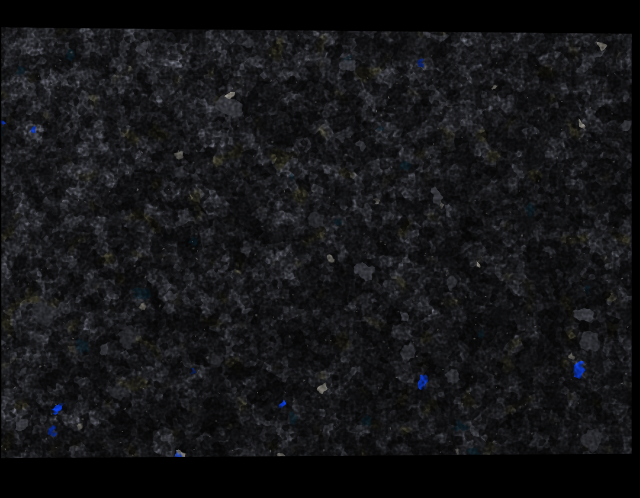
Write a WebGL 2 fragment shader that draws this texture.

```glsl
#version 300 es
precision highp float;
// Dark polished granite slab with grey feldspar, pale chips and blue glints on black.

#define BASE_TONE 0.070     // median brightness of the stone
#define TINT vec3(0.96, 0.98, 1.09)
#define COARSE_GRAIN 0.027  // sizes in canvas heights
#define FINE_GRAIN 0.0105
#define MOSAIC_CONTRAST 1.05
#define GRIT_CONTRAST 1.1
#define GREY_SHARE 0.27     // chance of a crystal per cell
#define BLUE_SHARE 0.22
#define BLUE vec3(0.03, 0.20, 0.74)
#define TEAL vec3(0.02, 0.11, 0.15)
#define PALE vec3(0.47, 0.46, 0.43)

uniform vec2 u_resolution;
out vec4 fragColor;

const float TAU = 6.28319;

vec3 hash3(vec2 c) {
    vec3 q = fract(c.xyx * vec3(0.1031, 0.1030, 0.0973));
    q += dot(q, q.yxz + 33.33);
    return fract((q.xxy + q.yzz) * q.zyx);
}

float gradientNoise(vec2 p) {
    vec2 i = floor(p), f = p - i;
    vec2 u = f * f * f * (f * (f * 6.0 - 15.0) + 10.0);
    vec4 g;
    for (int k = 0; k < 4; k++) {
        vec2 corner = vec2(k & 1, k >> 1);
        g[k] = dot(hash3(i + corner + 11.0).xy * 2.0 - 1.0, f - corner);
    }
    return mix(mix(g.x, g.y, u.x), mix(g.z, g.w, u.x), u.y);
}

// Cellular grains, each of one random tone in -0.5..0.5, with softened borders.
float mosaic(vec2 p, float sharpness) {
    vec2 home = floor(p);
    float total = 0.0, weight = 0.0;
    for (int y = -1; y <= 1; y++)
    for (int x = -1; x <= 1; x++) {
        vec2 cell = home + vec2(x, y);
        vec3 h = hash3(cell + 71.0);
        vec2 d = p - cell - h.xy;
        float w = exp(-sharpness * dot(d, d));
        total += w * (h.z - 0.5);
        weight += w;
    }
    return total / max(weight, 1e-12);
}

// Scattered angular crystals: x = coverage, y = random shade.
vec2 crystals(vec2 p, float size, float share, float radius, float seed) {
    vec2 q = p / size, home = floor(q), result = vec2(0.0);
    float soft = 0.9 / (u_resolution.y * size);
    for (int y = -1; y <= 1; y++)
    for (int x = -1; x <= 1; x++) {
        vec2 cell = home + vec2(x, y);
        vec3 h = hash3(cell + seed), k = hash3(cell + seed + 57.0);
        if (h.z > share) continue;
        float turn = k.x * TAU, r = radius / size * mix(0.55, 1.35, k.y * k.y);
        vec2 axis = vec2(cos(turn), sin(turn)), d = q - cell - h.xy;
        d = vec2(dot(d, axis), dot(d, vec2(-axis.y, axis.x)) * mix(1.0, 1.9, k.z * k.z));
        float edge = -1.0;
        for (int i = 0; i < 6; i++) {
            vec3 s = hash3(cell + seed + 13.0 * float(i + 1));
            float a = (float(i) + 0.7 * s.x) * TAU / 6.0;
            edge = max(edge, dot(d, vec2(cos(a), sin(a))) - r * mix(0.65, 1.1, s.y));
        }
        float cover = 1.0 - smoothstep(-soft, soft, edge);
        if (cover > result.x) result = vec2(cover, k.z);
    }
    return result;
}

// Black surround with slightly tilted slab edges.
float slabMask(vec2 uv) {
    float top = mix(0.945, 0.932, uv.x), bottom = mix(0.080, 0.089, uv.x);
    vec2 inside = vec2(min(uv.x - 0.002, 0.987 - uv.x), min(uv.y - bottom, top - uv.y));
    vec2 cover = clamp(inside * u_resolution + 0.5, 0.0, 1.0);
    return cover.x * cover.y;
}

void main() {
    vec2 uv = gl_FragCoord.xy / u_resolution;
    vec2 p = gl_FragCoord.xy / u_resolution.y;
    vec2 ragged = vec2(gradientNoise(p * 90.0), gradientNoise(p * 90.0 + 40.0));
    vec2 w = p + 0.007 * ragged;
    float grit = gradientNoise(p * 155.0 + 7.0);
    float patches = gradientNoise(p * 11.0 + 3.0);

    // Ground: light falloff, patches, grains and grit, combined as log brightness
    float light = 0.22 - 0.5 * uv.x + 0.35 * uv.y + 0.25 * uv.x * uv.x;
    float level = light + 0.6 * patches + GRIT_CONTRAST * grit
        + MOSAIC_CONTRAST * mosaic(w / COARSE_GRAIN, 22.0)
        + MOSAIC_CONTRAST * mosaic((p + 0.003 * ragged) / FINE_GRAIN, 16.0);
    vec3 color = BASE_TONE * exp(level) * TINT;
    float olive = smoothstep(0.18, 0.45, gradientNoise(p * 24.0 + 90.0));
    color *= mix(vec3(1.0), vec3(1.12, 1.06, 0.72), olive);

    // Dim plates and teal shimmer
    float texture1 = 1.0 + 0.55 * grit + 0.35 * ragged.x;
    vec2 c = crystals(w, 0.048, 0.35, 0.017, 5.0);
    color = mix(color, mix(0.025, 0.105, c.y) * TINT * texture1, 0.6 * c.x);
    c = crystals(w, 0.105, 0.20, 0.016, 23.0);
    color = mix(color, TEAL * texture1, 0.55 * c.x);

    // Bright specks, grey crystals and pale chips
    c = crystals(p, 0.014, 0.07, 0.0019, 101.0);
    color = mix(color, mix(0.22, 0.46, c.y) * vec3(1.0, 0.99, 0.98), 0.75 * c.x);
    c = crystals(w, 0.105, GREY_SHARE, 0.021, 41.0);
    color = mix(color, mix(0.15, 0.27, c.y) * TINT * texture1, 0.8 * c.x);
    c = crystals(w, 0.135, 0.22, 0.011, 67.0);
    color = mix(color, PALE * mix(0.65, 1.15, c.y) * texture1, 0.85 * c.x);

    // Blue glints, broken up by the grain and favouring the left
    c = crystals(w, 0.15, BLUE_SHARE * mix(1.4, 0.5, uv.x), 0.014, 83.0);
    float glint = c.x * smoothstep(-0.25, 0.1, gradientNoise(p * 65.0 + 20.0));
    color = mix(color, BLUE * mix(0.65, 1.2, c.y) * texture1, 0.9 * glint);

    fragColor = vec4(clamp(color, 0.0, 1.0) * slabMask(uv), 1.0);
}
```
